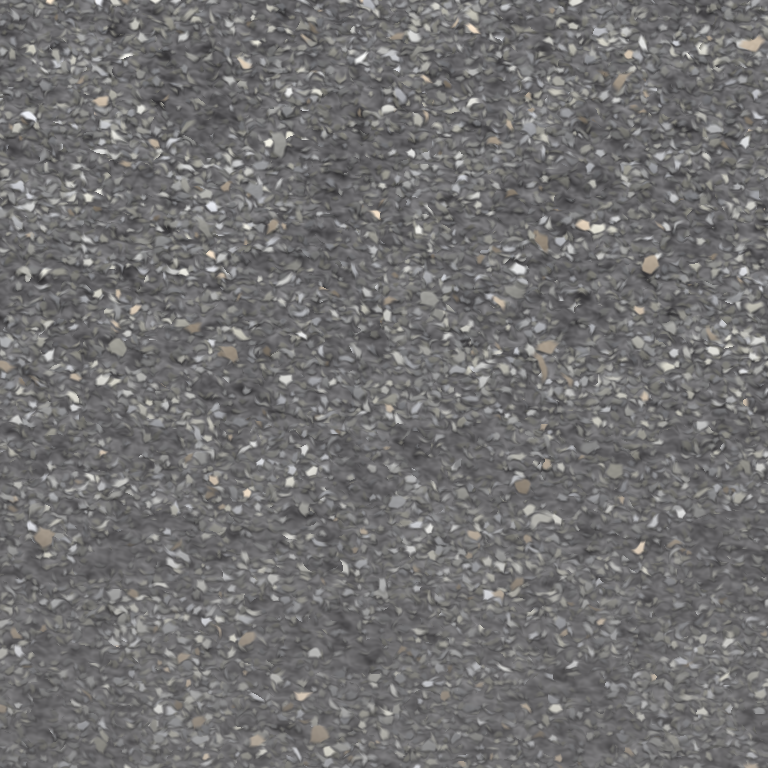
Write a three.js fragment shader that draws this texture.

```glsl
varying vec2 vUv;

#define GROUND_COLOR vec3(0.424, 0.420, 0.428)
#define HAZE_COLOR vec3(0.462, 0.456, 0.456)
#define WARM_TINT vec3(1.02, 1.01, 0.95)
#define COOL_TINT vec3(0.99, 1.00, 1.03)
#define TAN_TINT vec3(1.08, 1.00, 0.90)
#define EDGE 0.0021
#define WARP 0.0042
#define TILT -0.22
#define SHADOW 0.20

vec4 hash4(vec2 p) {
  vec4 q = fract(p.xyxy * vec4(0.1031, 0.1030, 0.0973, 0.1099));
  q += dot(q, q.wzxy + 33.33);
  return fract((q.xxyz + q.yzzw) * q.zywx);
}

vec2 gradient(vec2 corner) {
  float angle = 6.2832 * hash4(corner).x;
  return vec2(cos(angle), sin(angle));
}

float gradientNoise(vec2 p) {
  vec2 i = floor(p), f = fract(p);
  vec2 u = f * f * f * (f * (f * 6.0 - 15.0) + 10.0);
  vec2 x = vec2(1.0, 0.0), y = vec2(0.0, 1.0);
  float low = mix(dot(gradient(i), f), dot(gradient(i + x), f - x), u.x);
  float high = mix(dot(gradient(i + y), f - y), dot(gradient(i + 1.0), f - 1.0), u.x);
  return mix(low, high, u.y);
}

mat2 rotation(float angle) {
  float c = cos(angle), s = sin(angle);
  return mat2(c, -s, s, c);
}

// Uneven five-sided stone with rounded corners, in units of its radii
float stoneDistance(vec2 q, float seed) {
  float dist = length(q) - 1.0;
  for (int k = 0; k < 5; k++) {
    float side = float(k);
    float angle = side * 1.2566 + seed * 6.2832;
    float reach = mix(0.66, 1.05, fract(seed * 7.3 + side * 0.618));
    dist = max(dist, dot(q, vec2(cos(angle), sin(angle))) - reach);
  }
  return dist;
}

// Lays one size of stone chips over the ground; tones holds darkest and lightest
vec3 scatterChips(vec3 ground, vec2 uv, float cells, float density,
                  vec2 tones, float tanShare, float seed) {
  vec2 p = uv * cells;
  vec3 color = ground;
  for (int j = -1; j <= 1; j++) {
    for (int i = -1; i <= 1; i++) {
      vec2 id = floor(p) + vec2(float(i), float(j));
      vec4 place = hash4(id + seed);
      vec4 look = hash4(id + seed + 57.0);
      if (place.x > density) continue;

      vec2 offset = p - id - mix(vec2(0.15), vec2(0.85), place.yz);
      vec2 d = rotation(TILT + (place.w - 0.5) * 2.3) * offset;
      d.y += (look.z - 0.5) * 1.2 * d.x * d.x;
      vec2 radii = mix(vec2(0.28, 0.17), vec2(0.58, 0.36), look.xy);
      float dist = stoneDistance(d / radii, look.z) * radii.y / cells;

      // Shade under the lower rim, then the stone itself
      float below = smoothstep(0.05, -0.25, offset.y);
      float shade = below * smoothstep(0.004, 0.0, dist);
      color *= 1.0 - SHADOW * shade;

      float tone = mix(tones.x, tones.y, look.w * look.w);
      tone += 0.04 * clamp(offset.y * 2.0, -1.0, 1.0);
      float kind = fract(look.x * 13.7 + place.y * 5.1);
      vec3 tint = mix(COOL_TINT, WARM_TINT, fract(kind * 9.0));
      tint = mix(tint, TAN_TINT, step(1.0 - tanShare, kind));
      color = mix(color, tone * tint, smoothstep(EDGE, -EDGE, dist));
    }
  }
  return color;
}

void main() {
  // Bend the plane a little so that outlines turn irregular
  vec2 bend = vec2(gradientNoise(vUv * 62.0), gradientNoise(vUv * 62.0 + 91.0));
  vec2 uv = vUv + WARP * bend;
  vec2 grainUv = rotation(TILT) * uv + 3.0;

  // Dark binder with flattened lumps and crevices
  float lumps = gradientNoise(grainUv * vec2(42.0, 78.0));
  float grit = gradientNoise(grainUv * vec2(110.0, 175.0));
  float crevice = smoothstep(0.10, 0.55, gradientNoise(grainUv * vec2(24.0, 50.0) + 40.0));
  float patches = gradientNoise(vUv * vec2(6.0, 9.0) + 17.0);
  float clumps = gradientNoise(grainUv * vec2(17.0, 27.0) + 63.0);
  float crowding = patches + clumps;
  vec3 color = GROUND_COLOR + 0.15 * lumps + 0.09 * grit - 0.11 * crevice;

  // Chips from fine to coarse
  color = scatterChips(color, uv, 104.0, 0.68 + 0.55 * crowding, vec2(0.42, 0.66), 0.01, 11.0);
  color = scatterChips(color, uv + 0.37, 74.0, 0.44 + 0.5 * crowding, vec2(0.45, 0.80), 0.03, 131.0);
  color = scatterChips(color, uv + 0.71, 54.0, 0.19 + 0.24 * crowding, vec2(0.54, 0.92), 0.08, 271.0);
  color = scatterChips(color, uv + 0.53, 31.0, 0.022, vec2(0.54, 0.70), 0.5, 419.0);

  // Uneven brightness, and softer contrast towards the bottom
  color += 0.03 * gradientNoise(uv * vec2(150.0, 190.0) + 7.0);
  color += 0.05 * patches + 0.07 * clumps;
  color = mix(HAZE_COLOR, color, mix(0.76, 1.05, smoothstep(0.0, 0.75, vUv.y)));
  gl_FragColor = vec4(clamp(color, 0.0, 1.0), 1.0);
}
```
